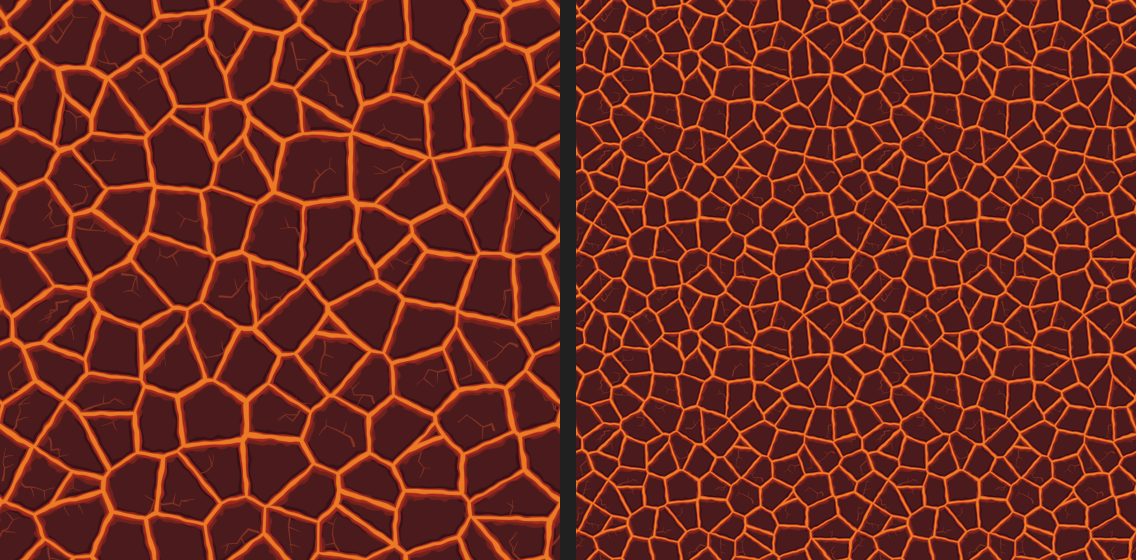
Left, the tile; right, the same tile 2 across and 2 down.
Give the GLSL for this texture, as a Shadertoy shader.

```glsl
// Cracked dark lava crust with glowing orange seams, seamlessly tiling.
#define CELLS 11.0        // plates across the canvas
#define SIZE_SPREAD 0.22  // variation of plate size
#define CORE_WIDTH 0.036  // half width of the orange seam, in plates
#define RIM_WIDTH 0.036   // red rim beside the seam
#define SCORCH_WIDTH 0.085 // ragged brown fringe
#define SHADE_WIDTH 0.05  // dark shade beside the rim
#define CRACK_SHARE 0.5   // share of plates with hairline cracks
#define CRUST vec3(0.29, 0.10, 0.11)
#define SHADE vec3(0.21, 0.065, 0.085)
#define SCORCH vec3(0.44, 0.135, 0.11)
#define RIM vec3(0.64, 0.15, 0.12)
#define GLOW vec3(0.92, 0.48, 0.14)

const uint MIX = 1664525u;

// Integer hash of a wrapped lattice point
vec2 hash(vec2 cell, float period, uint seed) {
    uvec2 v = uvec2(mod(cell + 0.5, period)) + uvec2(seed * 131u, seed * 57u);
    for (int i = 0; i < 2; i++) {
        v = v * MIX + 12345u;
        v.x += v.y * MIX;
        v.y += v.x * MIX;
        v ^= v >> 16u;
    }
    return vec2(v & 65535u) / 65536.0;
}

// Wrapping value noise
float noise(vec2 uv, float period, uint seed) {
    vec2 p = uv * period, i = floor(p), f = fract(p);
    f = f * f * (3.0 - 2.0 * f);
    vec2 e = vec2(1, 0);
    float low = mix(hash(i, period, seed).x, hash(i + e.xy, period, seed).x, f.x);
    float high = mix(hash(i + e.yx, period, seed).x, hash(i + e.xx, period, seed).x, f.x);
    return mix(low, high, f.y);
}

// Plate centre in xy, size weight in z
vec3 plate(vec2 cell) {
    return vec3(cell + 0.04 + 0.92 * hash(cell, CELLS, 1u),
                SIZE_SPREAD * hash(cell, CELLS, 2u).x);
}

// Distance to a segment whose half width tapers from wa to wb
float taperedLine(vec2 p, vec2 a, vec2 b, float wa, float wb) {
    vec2 ab = b - a;
    float t = clamp(dot(p - a, ab) / dot(ab, ab), 0.0, 1.0);
    return length(p - a - ab * t) - mix(wa, wb, t);
}

// Branching hairline that wanders across one plate
float hairline(vec2 p, vec2 cell) {
    vec2 h = hash(cell, CELLS, 3u);
    if (h.y > CRACK_SHARE) return 1.0;
    float heading = h.x * 6.2832, d = 1.0;
    vec2 a = -0.5 * vec2(cos(heading), sin(heading));
    for (int i = 0; i < 5; i++) {
        vec2 r = hash(cell, CELLS, 10u + uint(i));
        float turn = heading + (r.x - 0.5) * 2.2;
        vec2 b = a + (0.1 + 0.13 * r.y) * vec2(cos(turn), sin(turn));
        float w = 0.022 - 0.004 * float(i);
        d = min(d, taperedLine(p, a, b, w, w - 0.004));
        if (i == 1 || i == 3) {
            float fork = turn + (r.y > 0.5 ? 1.2 : -1.2);
            vec2 tip = b + (0.15 + 0.12 * r.x) * vec2(cos(fork), sin(fork));
            d = min(d, taperedLine(p, b, tip, 0.012, 0.003));
        }
        a = b;
    }
    return d;
}

void mainImage(out vec4 fragColor, in vec2 fragCoord) {
    vec2 uv = fragCoord / iResolution.xy;
    float blur = 0.9 * CELLS / iResolution.y;

    // Slight wobble keeps the seams hand drawn
    vec2 wobble = vec2(noise(uv, 66.0, 4u), noise(uv, 66.0, 5u)) - 0.5;
    vec2 p = uv * CELLS + 0.035 * wobble;
    vec2 base = floor(p);

    // Owning plate: smallest weighted distance
    vec2 home = base;
    vec3 own = vec3(0);
    float best = 100.0;
    for (int k = 0; k < 25; k++) {
        vec2 cell = base + vec2(k % 5 - 2, k / 5 - 2);
        vec3 s = plate(cell);
        float power = dot(s.xy - p, s.xy - p) - s.z;
        if (power < best) { best = power; home = cell; own = s; }
    }

    // Bands along every straight border of the plate
    float swell = 0.7 + 0.6 * noise(uv, 44.0, 6u);
    float rough = 0.65 + 0.7 * noise(uv, 77.0, 7u);
    float ragged = smoothstep(0.1, 0.9, noise(uv, 88.0, 8u));
    float core = 9.0, rim = 9.0, scorch = 9.0, shade = 9.0;
    for (int k = 0; k < 25; k++) {
        vec2 cell = base + vec2(k % 5 - 2, k / 5 - 2);
        if (cell == home) continue;
        vec3 s = plate(cell);
        vec2 across = s.xy - own.xy;
        float gap = length(across);
        float d = (dot(s.xy - p, s.xy - p) - s.z - best) / (2.0 * gap);
        vec2 h = hash(cell + home, CELLS, 9u);
        float side = dot(across / gap, vec2(-0.4, 0.9));
        float wCore = CORE_WIDTH * swell * (0.75 + 0.5 * h.x) - 0.008 * side;
        float wRim = wCore + RIM_WIDTH * rough * (1.0 + 0.35 * side);
        float fringe = clamp(0.35 + 0.7 * side + 1.1 * (h.y - 0.5), 0.0, 1.0);
        core = min(core, d - wCore);
        rim = min(rim, d - wRim);
        scorch = min(scorch, d - wRim - SCORCH_WIDTH * fringe * (0.25 + 0.75 * ragged));
        shade = min(shade, d - wRim - SHADE_WIDTH * (1.0 - 0.6 * fringe) * rough);
    }

    // Paint from the crust up to the glow
    float crack = hairline(p - own.xy, home);
    vec3 color = mix(CRUST, SHADE, smoothstep(blur, -blur, shade));
    color = mix(color, vec3(0.53, 0.20, 0.13), smoothstep(blur, -blur, crack));
    color = mix(color, SCORCH, smoothstep(blur, -blur, scorch));
    color = mix(color, RIM, smoothstep(blur, -blur, rim));
    color = mix(color, GLOW, smoothstep(blur, -blur, core));
    fragColor = vec4(color, 1.0);
}
```
